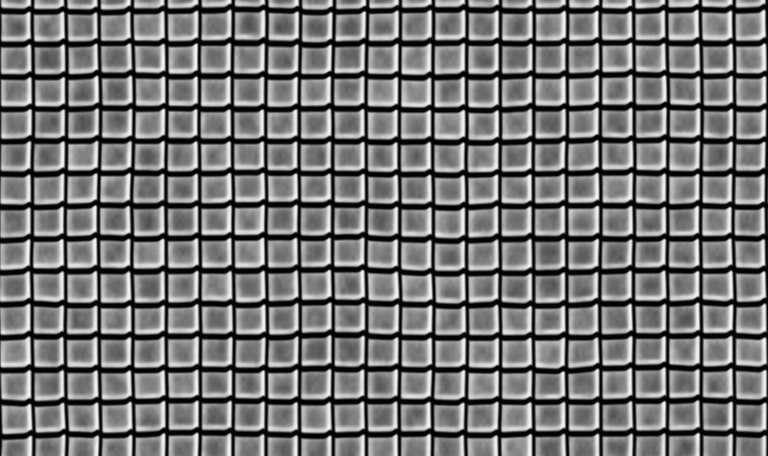
Write a Shadertoy shader that draws this texture.

```glsl
// Woven grid of soft, embossed grey tiles between black seams: 23 across, 14 down.
// Seam masks cut each cell; rims and ridges are added by distance profiles,
// while smooth noise bends the grid and mottles the faces.

const vec2 REPEATS = vec2(23.0, 14.0);
const vec2 GRID_SHIFT = vec2(0.02, -0.65);     // in cells
const vec2 SEAM_HALF_WIDTH = vec2(0.050, 0.090);
const vec2 SEAM_SOFTNESS = vec2(0.095, 0.105);
const vec2 SLOW_BEND = vec2(0.08, 0.10);
const vec2 LOCAL_BEND = vec2(0.035, 0.07);
const float RIDGE_X = 0.89;                    // bright right-hand ridge
const float RIDGE_WIDTH = 0.058;
const float RIDGE_LIFT = 0.09;                 // how far seams rise at ridges
const float LIP_Y = 0.185;                     // bright lower lip
const float LIP_WIDTH = 0.055;
const float MOTTLE = 0.20;
const float TILE_VARIATION = 0.08;
const float BROAD_VARIATION = 0.10;
const vec3 SEAM_COLOR = vec3(0.005);
const vec3 CENTER_COLOR = vec3(0.43);
const vec3 RIM_COLOR = vec3(0.70);
const vec3 LIGHT_COLOR = vec3(0.96);

float hash(vec2 p) {
    vec3 q = fract(vec3(p.xyx) * 0.1031);
    q += dot(q, q.yzx + 33.33);
    return fract((q.x + q.y) * q.z);
}

float noise(vec2 p) {
    vec2 i = floor(p), f = fract(p);
    f = f * f * (3.0 - 2.0 * f);
    return mix(mix(hash(i), hash(i + vec2(1.0, 0.0)), f.x),
               mix(hash(i + vec2(0.0, 1.0)), hash(i + 1.0), f.x), f.y);
}

float bell(float offset, float width) {
    float t = offset / width;
    return exp(-0.5 * t * t);
}

// Signed noise pair that displaces the grid
vec2 wobble(vec2 p) {
    return vec2(noise(p + 17.0), noise(p + 71.0)) - 0.5;
}

void mainImage(out vec4 fragColor, in vec2 fragCoord) {
    vec2 grid = fragCoord / iResolution.xy * REPEATS + GRID_SHIFT;
    vec2 pixel = REPEATS / iResolution.xy;

    // Bent grid, with seams lifted beside each vertical ridge
    vec2 p = grid + SLOW_BEND * wobble(grid * 0.3) + LOCAL_BEND * wobble(grid * 0.95 + 40.0);
    float ridgeOffset = fract(p.x - RIDGE_X + 0.5) - 0.5;
    p.y -= RIDGE_LIFT * bell(ridgeOffset - 0.02, 0.075);
    vec2 tile = floor(p);
    vec2 cell = p - tile;

    // Seams
    vec2 seamDistance = min(cell, 1.0 - cell);
    vec2 soft = 0.5 * max(SEAM_SOFTNESS, 1.5 * pixel);
    vec2 body = smoothstep(SEAM_HALF_WIDTH - soft, SEAM_HALF_WIDTH + soft, seamDistance);

    // Hollow face with a paler rim
    vec2 c = min(abs(cell - vec2(0.48, 0.52)) / vec2(0.40, 0.39), 1.0);
    c = c * c * c;
    float rim = 1.0 - (1.0 - c.x) * (1.0 - 0.85 * c.y);
    vec3 color = mix(CENTER_COLOR, RIM_COLOR, rim);

    // Mottling, tile-to-tile variation and broad drift
    float blotch = 0.7 * noise(grid * vec2(3.6, 2.8)) + 0.3 * noise(grid * vec2(10.0, 7.0) + 9.0);
    color += MOTTLE * (blotch - 0.5) + TILE_VARIATION * (hash(tile + 5.0) - 0.5)
           + BROAD_VARIATION * (noise(grid * 0.4 + 90.0) - 0.5);

    // Ridge, lower lip and faint left edge
    float ridge = bell(ridgeOffset, RIDGE_WIDTH) * mix(0.70, 1.0, noise(grid * 2.0 + 3.0));
    float lip = bell(cell.y - LIP_Y, LIP_WIDTH) * mix(0.25, 0.80, noise(grid * 2.6 + 23.0));
    float leftEdge = 0.18 * bell(cell.x - 0.15, 0.045);
    float light = 1.0 - (1.0 - ridge) * (1.0 - lip) * (1.0 - leftEdge);
    color = mix(color, LIGHT_COLOR, light);

    color = mix(SEAM_COLOR, color, body.x * body.y);
    fragColor = vec4(clamp(color, 0.0, 1.0), 1.0);
}
```
